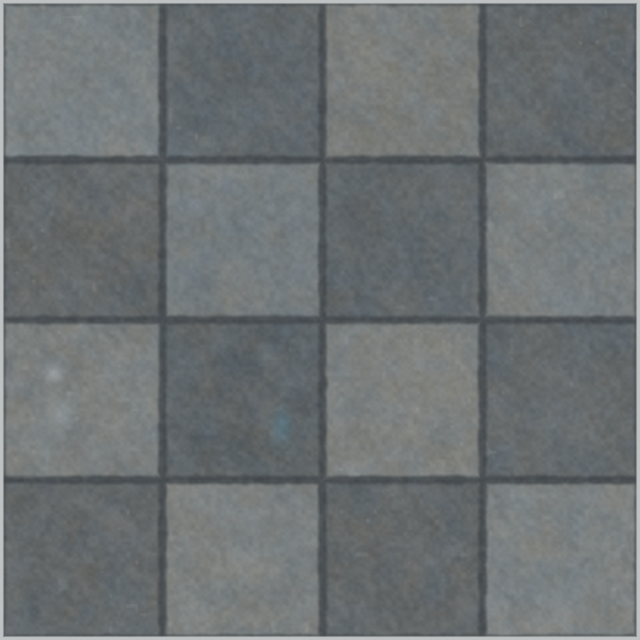
This texture is drawn by a Shadertoy shader. Its source:

```glsl
float hash(vec2 p) {
    vec3 q = fract(vec3(p.xyx) * 0.1031);
    q += dot(q, q.yzx + 33.33);
    return fract((q.x + q.y) * q.z);
}

float noise(vec2 p) {
    vec2 i = floor(p), f = fract(p);
    f = f * f * (3.0 - 2.0 * f);
    return mix(mix(hash(i), hash(i + vec2(1, 0)), f.x),
               mix(hash(i + vec2(0, 1)), hash(i + vec2(1, 1)), f.x), f.y);
}

// Layered noise centred on zero
float fbm(vec2 p) {
    float sum = 0.0, gain = 0.5;
    for (int k = 0; k < 4; k++) {
        sum += gain * (noise(p) - 0.5);
        p = mat2(1.6, 1.2, -1.2, 1.6) * p + 17.3;
        gain *= 0.6;
    }
    return sum;
}

// Soft round stain, one at its centre
float stain(vec2 p, vec2 centre, vec2 size) {
    vec2 d = (p - centre) / size;
    return exp(-dot(d, d));
}

void mainImage(out vec4 fragColor, in vec2 fragCoord) {
    vec2 uv = fragCoord / iResolution.xy;
    vec2 grid = (uv - vec2(0.004, 0.0)) * 4.0;
    vec2 cell = clamp(floor(grid), 0.0, 3.0);
    vec2 seed = cell * 19.7 + 5.0;

    // Alternating light and dark slate, each tile slightly different
    float isLight = mod(cell.x + cell.y, 2.0);
    vec3 color = mix(vec3(0.378, 0.4, 0.41), vec3(0.474, 0.494, 0.496), isLight);
    color += 0.024 * (hash(seed) - 0.5);
    color += vec3(-0.014, 0.0, 0.016) * (hash(seed + 3.1) - 0.5);

    // Cloudy patches, diagonal streaks and fine grain
    vec2 diagonal = vec2(uv.x + uv.y, uv.x - uv.y);
    float clouds = fbm(uv * 17.0 + seed);
    float streaks = fbm(diagonal * vec2(65.0, 22.0) + seed);
    float grain = noise(uv * 120.0) + 0.6 * noise(uv * 205.0 + 40.0) - 0.8;
    color += 0.065 * clouds + 0.045 * streaks + 0.04 * grain;

    // Faint shifts between warm and bluish stone
    color += vec3(-0.04, 0.0, 0.045) * fbm(uv * 28.0 + 70.0);

    // Sparse pale mineral flecks
    float flecks = smoothstep(0.83, 0.98, noise(uv * 75.0 + 9.0));
    color += 0.04 * flecks * smoothstep(0.4, 0.8, noise(uv * 9.0 + 3.0));
    color += 0.13 * stain(uv, vec2(0.085, 0.416), vec2(0.012));
    color += 0.06 * stain(uv, vec2(0.095, 0.352), vec2(0.018, 0.022));
    color += vec3(0.0, 0.07, 0.1) * stain(uv, vec2(0.44, 0.333), vec2(0.014, 0.026));

    // Soft recessed joints with slightly uneven edges
    vec2 jointDist = abs(grid - clamp(round(grid), 1.0, 3.0)) / 4.0;
    float wobble = 0.003 * (noise(uv * 60.0 + 11.0) - 0.5);
    float joint = 1.0 - smoothstep(0.002, 0.0105, min(jointDist.x, jointDist.y) + wobble);
    vec3 jointColor = vec3(0.275, 0.295, 0.31) + 0.04 * grain;
    color = mix(color, jointColor, 0.88 * joint);

    // Dark outer seam and thin pale rim
    vec2 edge = min(uv, 1.0 - uv);
    float edgeDist = min(edge.x, edge.y);
    float seam = 1.0 - smoothstep(0.006, 0.0125, edgeDist + wobble);
    color = mix(color, jointColor, 0.6 * seam);
    float rim = 1.0 - smoothstep(0.0035, 0.0075, edgeDist);
    color = mix(color, vec3(0.75, 0.76, 0.76), rim);

    fragColor = vec4(clamp(color, 0.0, 1.0), 1.0);
}
```
